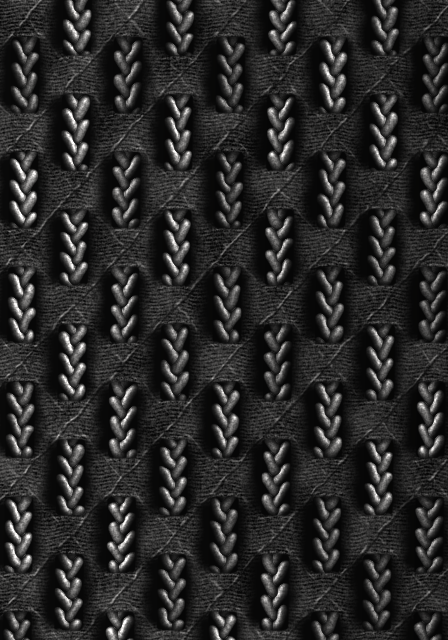
A Shadertoy shader for this texture:

```glsl
// Black woven leather: short plaited cords in staggered columns, tucked under
// ribbed straps with diagonal stitching. Each plait is a height field of leaning,
// overlapping lobes lit from above; the cloth is shaded by its distance to pits.

#define COLUMNS_PER_HEIGHT 12.47    // canvas height in column pitches
#define ROW_PITCH 2.24              // vertical repeat, in column pitches
#define FIRST_CORD vec2(0.51, 1.46) // first cord centre, from the top left
#define SHEAR 0.0143                // leftward drift of columns going down
#define CORD_HALF vec2(0.28, 0.74)
#define LOBE_PITCH 0.41
#define LOBE_RADII vec2(0.28, 0.128)
#define RIB_PITCH 0.07
#define STITCH_WIDTH 0.016
#define CLOTH_LIGHT 0.20
#define CORD_LIGHT 0.46
#define GLOSS 0.42

float hash(vec2 p) {
    vec3 q = fract(p.xyx * vec3(0.1031, 0.1030, 0.0973));
    q += dot(q, q.yzx + 33.33);
    return fract((q.x + q.y) * q.z);
}

float cornerSlope(vec2 cell, vec2 f) {
    float angle = 6.2832 * hash(cell);
    return dot(vec2(cos(angle), sin(angle)), f);
}

// Gradient noise, roughly -0.7 to 0.7
float noise(vec2 p) {
    vec2 i = floor(p), f = p - i;
    vec2 u = f * f * f * (f * (f * 6.0 - 15.0) + 10.0);
    vec2 e = vec2(1.0, 0.0);
    return mix(mix(cornerSlope(i, f), cornerSlope(i + e, f - e), u.x),
               mix(cornerSlope(i + e.yx, f - e.yx), cornerSlope(i + 1.0, f - 1.0), u.x), u.y);
}

// Position relative to the nearest cord of a column (y up); row is its index
vec2 cordLocal(vec2 sheet, float col, out float row) {
    float y = sheet.y + mod(col, 2.0) * 0.5 * ROW_PITCH;
    row = floor(y / ROW_PITCH + 0.5);
    return vec2(sheet.x - col, row * ROW_PITCH - y);
}

// Height of two interlocking rows of lobes that lean outward going up
float braidHeight(vec2 q, float phase) {
    float h = 0.0;
    for (float side = -1.0; side < 2.0; side += 2.0) {
        float t = q.y / LOBE_PITCH + phase - side * 0.25;
        for (float j = -1.0; j < 2.0; j++) {
            float n = floor(t + 0.5) + j;
            vec2 d = vec2(q.x - side * 0.108, (t - n) * LOBE_PITCH);
            vec2 axes = vec2(dot(d, vec2(side * 0.5, 0.866)), dot(d, vec2(0.866, -side * 0.5)));
            axes /= LOBE_RADII;
            axes.x *= axes.x;   // blunt the lobe ends
            h = max(h, 1.0 - dot(axes, axes));
        }
    }
    return 0.12 * sqrt(h);
}

float stitchLine(float diagonal, float px) {
    float d = abs(mod(diagonal, 2.0) - 1.0) * 0.746;
    return 1.0 - smoothstep(0.0, STITCH_WIDTH + px, d);
}

float clothShade(vec2 sheet, vec2 local, float col, float px) {
    // Dark pits around the cords of this column and its neighbours, wider to the left
    float pit = 1.0, row;
    for (float k = -1.0; k < 2.0; k++) {
        vec2 l = cordLocal(sheet, col + k, row);
        vec2 outside = max(abs(l + vec2(0.06, 0.0)) - vec2(0.23, 0.46), 0.0);
        pit = min(pit, length(outside));
    }
    float open = smoothstep(0.06, 0.42, pit + 0.09 * noise(sheet * 3.1 + 2.0));

    // Ribbed, grainy strap
    float wave = 0.04 * noise(sheet * 2.6);
    float rib = sin(6.2832 * (sheet.y + wave + 0.03 * cos(6.2832 * sheet.x)) / RIB_PITCH);
    float grain = noise(sheet * vec2(11.0, 20.0)) + 0.9 * noise(sheet * 29.0);
    float patchy = noise(sheet * 1.7 + 9.0) + 0.7 * noise(sheet * 0.6 + 3.0);
    float light = CLOTH_LIGHT * (0.72 + 0.26 * rib + 0.7 * grain + 0.55 * patchy);

    // Crossed stitches, worn in places
    float bend = 0.09 * noise(sheet * 2.3 + 4.0) + 0.03 * noise(sheet * 7.0);
    float y = sheet.y * 2.0 / ROW_PITCH;
    float rising = stitchLine(sheet.x + y + bend, px);
    float falling = stitchLine(sheet.x - y + bend, px);
    float wear = smoothstep(-0.25, 0.35, noise(sheet * 5.0));
    light += (0.30 * rising + 0.16 * falling) * wear;

    // Groove beside the rising stitch
    light *= 1.0 - 0.5 * stitchLine(sheet.x + y + bend - 0.06, px);

    // Turned strap edge over each cord end
    float lip = abs(abs(local.y) - CORD_HALF.y - 0.05 + wave);
    lip = (1.0 - smoothstep(0.0, 0.025 + px, lip)) * smoothstep(0.38, 0.26, abs(local.x));
    return 0.03 + max(light, 0.0) * open + 0.13 * lip * max(0.7 + grain, 0.0);
}

float cordShade(vec2 local, vec2 id) {
    float mirror = mod(id.x, 3.0) == 2.0 ? -1.0 : 1.0;
    float phase = hash(id + 17.0);
    vec2 wobble = vec2(noise(local * 2.6 + id * 7.0), noise(local * 3.0 + id * 9.0 + 5.0));
    vec2 q = local * vec2(1.0, 0.92 + 0.16 * hash(id + 3.0)) + 0.06 * wobble;
    q.x += 0.02 * mirror;
    vec2 e = vec2(0.018, 0.0);
    float h = braidHeight(q, phase);
    vec2 slope = vec2(braidHeight(q + e, phase) - braidHeight(q - e, phase),
                      braidHeight(q + e.yx, phase) - braidHeight(q - e.yx, phase)) / (2.0 * e.x);
    vec3 normal = normalize(vec3(-slope + vec2(local.x * 1.2, 0.0), 1.0));
    float diffuse = max(dot(normal, normalize(vec3(0.45 * mirror, 0.4, 0.75))), 0.0);
    float gloss = pow(max(dot(normal, normalize(vec3(0.35 * mirror, 0.3, 1.0))), 0.0), 16.0);
    float crease = smoothstep(0.02, 0.105, h);
    float ends = smoothstep(0.0, 0.16, CORD_HALF.y - abs(local.y));
    float skin = 0.92 + 0.4 * noise(local * 15.0 + id * 5.0) + 0.3 * noise(local * 31.0 + id);
    float light = CORD_LIGHT * diffuse * diffuse + GLOSS * gloss;
    return 0.025 + light * crease * skin * mix(0.3, 1.0, ends) * (0.75 + 0.5 * hash(id));
}

void mainImage(out vec4 fragColor, in vec2 fragCoord) {
    float px = COLUMNS_PER_HEIGHT / iResolution.y;
    vec2 p = vec2(fragCoord.x, iResolution.y - fragCoord.y) * px;
    vec2 sheet = p - FIRST_CORD + vec2(SHEAR * p.y, 0.0);
    float col = floor(sheet.x + 0.5), row;
    vec2 local = cordLocal(sheet, col, row);

    // Rounded cord outline
    vec2 edge = abs(local) - CORD_HALF + 0.08;
    float outline = length(max(edge, 0.0)) + min(max(edge.x, edge.y), 0.0) - 0.08;
    float cord = 1.0 - smoothstep(-px, px, outline);
    float light = mix(clothShade(sheet, local, col, px), cordShade(local, vec2(col, row)), cord);

    // Light falls off toward the right
    light *= mix(1.14, 0.84, fragCoord.x / iResolution.x);
    fragColor = vec4(light * vec3(1.0, 0.99, 0.98), 1.0);
}
```
